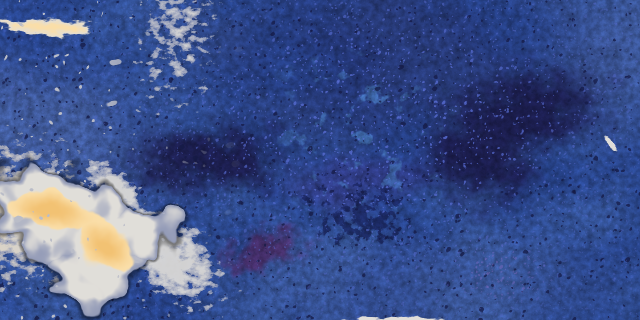
A WebGL 2 fragment shader for this texture:

```glsl
#version 300 es
precision highp float;
uniform vec2 u_resolution;
out vec4 fragColor;

vec2 hash2(vec2 p) {
    vec3 q = fract(p.xyx * vec3(0.1031, 0.1030, 0.0973));
    q += dot(q, q.yzx + 33.33);
    return fract((q.xx + q.yz) * q.zy);
}

float cornerSlope(vec2 cell, vec2 offset) {
    float angle = 6.2832 * hash2(cell).x;
    return dot(vec2(cos(angle), sin(angle)), offset);
}

float gradientNoise(vec2 p) {
    vec2 i = floor(p), f = fract(p), e = vec2(1, 0);
    vec2 u = f * f * f * (f * (f * 6.0 - 15.0) + 10.0);
    return mix(mix(cornerSlope(i, f), cornerSlope(i + e, f - e), u.x),
               mix(cornerSlope(i + e.yx, f - e.yx), cornerSlope(i + 1.0, f - 1.0), u.x), u.y);
}

float fbm(vec2 p) {
    float sum = 0.0, amp = 1.0;
    for (int i = 0; i < 4; i++) {
        sum += amp * gradientNoise(p);
        p = mat2(1.6, 1.2, -1.2, 1.6) * p + 7.3;
        amp *= 0.5;
    }
    return sum;
}

// 1 at the centre, 0 on the rim, negative outside
float ellipse(vec2 p, vec2 centre, vec2 radius, float tilt) {
    float c = cos(tilt), s = sin(tilt);
    return 1.0 - length(mat2(c, -s, s, c) * (p - centre) / radius);
}

float soft(float x) { return smoothstep(0.0, 0.8, x); }

// One round fleck in a share of the grid cells
float flecks(vec2 p, float cells, float density, float size) {
    vec2 id = floor(p * cells);
    vec2 place = hash2(id + 3.7), kind = hash2(id + 91.3);
    float blur = 0.6 * cells / u_resolution.y;
    float radius = size * (0.4 + 0.6 * kind.y);
    float d = length(fract(p * cells) - 0.3 - 0.4 * place);
    return step(kind.x, density) * (1.0 - smoothstep(radius - blur, radius + blur, d));
}

vec3 paintedGround(vec2 p) {
    float cloud = fbm(p * 3.0), mottle = fbm(p * 14.0 + 20.0);
    vec2 w = p + 0.05 * vec2(fbm(p * 6.0), fbm(p * 6.0 + 40.0));
    vec3 col = mix(vec3(0.15, 0.26, 0.54), vec3(0.20, 0.32, 0.59), smoothstep(-0.4, 0.5, cloud));

    // Lighter margins and violet haze
    float pale = soft(ellipse(w, vec2(0.1, 0.6), vec2(0.6, 0.32), -0.2))
               + 0.7 * soft(ellipse(w, vec2(2.0, 0.85), vec2(0.45, 0.4), 0.5))
               + 0.5 * soft(ellipse(w, vec2(1.35, 0.08), vec2(0.9, 0.28), 0.0));
    col = mix(col, vec3(0.27, 0.37, 0.62), 0.75 * min(pale, 1.0));
    col = mix(col, vec3(0.21, 0.22, 0.52), 0.6 * soft(ellipse(w, vec2(1.12, 0.43), vec2(0.35, 0.12), 0.1)));

    // Dark veil and two deep stains
    float veil = soft(ellipse(w, vec2(1.2, 0.82), vec2(0.75, 0.42), 0.0) + 0.4 * cloud);
    col = mix(col, vec3(0.13, 0.18, 0.41), 0.65 * veil);
    float stain = max(ellipse(w, vec2(0.64, 0.5), vec2(0.36, 0.16), 0.15),
                      max(ellipse(w, vec2(1.5, 0.51), vec2(0.26, 0.22), -0.3),
                          ellipse(w, vec2(1.62, 0.64), vec2(0.38, 0.2), 0.3)));
    col = mix(col, vec3(0.10, 0.10, 0.28), 0.92 * soft(stain + 0.3 * mottle));
    col = mix(col, vec3(0.30, 0.13, 0.34), 0.7 * soft(ellipse(w, vec2(0.82, 0.21), vec2(0.16, 0.08), 0.2) + 0.7 * mottle));

    // Thin light flakes and dark scabs in the middle
    float middle = soft(ellipse(p, vec2(1.13, 0.58), vec2(0.4, 0.42), 0.0));
    col = mix(col, vec3(0.26, 0.44, 0.70), 0.8 * middle * smoothstep(0.25, 0.5, fbm(p * 15.0 + 60.0)));
    float scab = ellipse(w, vec2(1.12, 0.32), vec2(0.13, 0.09), 0.0);
    col = mix(col, vec3(0.09, 0.13, 0.34), 0.8 * smoothstep(0.1, 0.4, scab * 0.5 + fbm(p * 28.0)));
    return col * (1.0 + 0.12 * mottle + 0.28 * fbm(p * 48.0));
}

vec3 addGrains(vec3 col, vec2 p) {
    float pink = soft(ellipse(p, vec2(1.56, 0.14), vec2(0.22, 0.13), 0.0));
    float busy = 0.4 + 0.6 * soft(ellipse(p, vec2(1.2, 0.6), vec2(0.95, 0.6), 0.0));
    vec3 glint = mix(vec3(0.34, 0.42, 0.82), vec3(0.56, 0.44, 0.80), pink);
    for (int i = 0; i < 3; i++) {
        float k = float(i);
        vec2 q = p + 0.006 * gradientNoise(p * 60.0 + k) + 5.1 * k;
        col = mix(col, vec3(0.08, 0.10, 0.27), 0.75 * flecks(q + 2.3, 28.0 + 14.0 * k, 0.1, 0.22));
        col = mix(col, glint, busy * 0.8 * flecks(q, 45.0 + 17.0 * k, 0.15 + 0.12 * pink, 0.22));
    }
    return col;
}

vec3 addSplash(vec3 col, vec2 p) {
    vec2 w = p + 0.025 * vec2(fbm(p * 8.0), fbm(p * 8.0 + 30.0));
    vec3 grey = vec3(0.58, 0.61, 0.72), white = vec3(0.88, 0.87, 0.85), cream = vec3(0.98, 0.87, 0.66);
    float edge = 1.5 / u_resolution.y;

    // Broken, grainy paint
    float rough = max(ellipse(w, vec2(0.52, 0.2), vec2(0.23, 0.13), -0.68),
                  max(ellipse(w, vec2(0.37, 0.41), vec2(0.13, 0.06), -0.7),
                      0.75 * ellipse(p, vec2(0.0, 0.33), vec2(0.36, 0.25), 0.0)));
    rough = max(rough, 0.4 * ellipse(p, vec2(0.55, 0.9), vec2(0.12, 0.22), -0.1));
    float crumbs = rough - 0.2 + 0.6 * fbm(p * vec2(26.0, 38.0));
    vec3 crumbTint = mix(grey, mix(white, cream, soft(0.3 - p.x)), smoothstep(0.0, 0.5, crumbs));
    col = mix(col, crumbTint, 0.92 * smoothstep(-0.03, 0.1 + 8.0 * edge, crumbs));

    // Glossy pools with a shaded rim
    float pool = max(ellipse(w, vec2(0.18, 0.33), vec2(0.22, 0.12), -0.25),
                 max(ellipse(w, vec2(0.29, 0.15), vec2(0.12, 0.11), 0.4),
                     ellipse(w, vec2(0.38, 0.27), vec2(0.19, 0.07), 0.1)));
    pool += 0.65 * gradientNoise(w * 13.0 + 4.0) + 0.05;
    col *= 1.0 - 0.45 * smoothstep(-0.22, 0.0, pool);
    vec3 gloss = mix(grey, white, smoothstep(0.02, 0.25, pool));
    gloss = mix(gloss, grey, 0.6 * smoothstep(0.2, 0.5, gradientNoise(w * 11.0 + 50.0)));
    float yolk = max(ellipse(w, vec2(0.16, 0.34), vec2(0.15, 0.06), -0.25),
                     ellipse(w, vec2(0.33, 0.23), vec2(0.1, 0.07), -0.6));
    gloss = mix(gloss, mix(cream, vec3(0.95, 0.76, 0.45), soft(yolk)),
                smoothstep(0.0, 0.15, yolk + 0.4 * gradientNoise(w * 15.0)));
    col = mix(col, gloss, smoothstep(-6.0 * edge, 6.0 * edge, pool));

    // Small streaks and stray drops
    float ragged = 0.6 * fbm(p * vec2(18.0, 40.0));
    float streak = ellipse(p, vec2(0.15, 0.915), vec2(0.15, 0.028), -0.05) + ragged;
    col = mix(col, mix(white, cream, soft(streak)), smoothstep(0.0, 0.25, streak));
    float chip = max(ellipse(p, vec2(1.25, 0.0), vec2(0.17, 0.014), 0.0),
                     ellipse(p, vec2(1.91, 0.55), vec2(0.04, 0.011), -0.9)) + ragged;
    col = mix(col, white, smoothstep(0.1, 0.4, chip));
    float drops = max(flecks(w * vec2(0.6, 1.0), 17.0, 0.1, 0.2), flecks(w + 8.0, 42.0, 0.07, 0.22));
    return mix(col, mix(grey, white, 0.5), drops * smoothstep(0.85, 0.2, p.x));
}

void main() {
    vec2 p = gl_FragCoord.xy / u_resolution.y;
    vec3 col = addSplash(addGrains(paintedGround(p), p), p);
    fragColor = vec4(clamp(col, 0.0, 1.0), 1.0);
}
```
